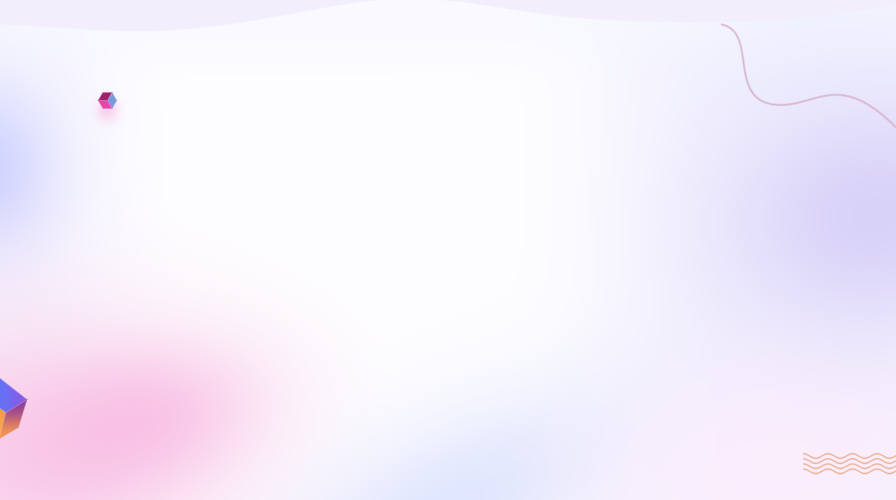
This background is drawn by a Shadertoy shader. Its source:

```glsl
const vec3 WHITE = vec3(0.992, 0.992, 1.0);
const vec3 MIST = vec3(0.955, 0.947, 0.995);
const vec3 BAND = vec3(0.950, 0.932, 0.990);
const vec3 LAVENDER = vec3(0.845, 0.815, 0.972);
const vec3 SKY = vec3(0.865, 0.895, 0.992);
const vec3 PERIWINKLE = vec3(0.800, 0.815, 0.995);
const vec3 BLUSH = vec3(0.985, 0.930, 0.990);
const vec3 ROSE = vec3(0.980, 0.810, 0.920);
const vec3 PINK = vec3(0.972, 0.735, 0.888);

float bump(float x, float centre, float width) {
    float t = (x - centre) / width;
    return exp(-t * t);
}

// Blend in a soft, rotated elliptical glow
vec3 glow(vec3 col, vec3 tint, vec2 p, vec2 centre, vec2 radii, float angle, float strength) {
    float c = cos(angle), s = sin(angle);
    vec2 d = p - centre;
    vec2 q = vec2(c * d.x + s * d.y, c * d.y - s * d.x) / radii;
    return mix(col, tint, strength * exp(-dot(q, q)));
}

float coverage(float dist, float pixel) {
    return 1.0 - smoothstep(-pixel, pixel, dist);
}

float edgeDist(vec2 p, vec2 a, vec2 b) {
    vec2 e = normalize(b - a);
    return dot(p - a, vec2(-e.y, e.x));
}

// Convex quad with clockwise corners
float quadDist(vec2 p, vec2 a, vec2 b, vec2 c, vec2 d) {
    return max(max(edgeDist(p, a, b), edgeDist(p, b, c)),
               max(edgeDist(p, c, d), edgeDist(p, d, a)));
}

float segmentDist(vec2 p, vec2 a, vec2 b) {
    vec2 ab = b - a;
    return length(p - a - ab * clamp(dot(p - a, ab) / dot(ab, ab), 0.0, 1.0));
}

vec2 bezier(vec2 a, vec2 b, vec2 c, vec2 d, float t) {
    float s = 1.0 - t;
    return s * s * s * a + 3.0 * s * s * t * b + 3.0 * s * t * t * c + t * t * t * d;
}

float bezierDist(vec2 p, vec2 a, vec2 b, vec2 c, vec2 d) {
    float dist = 10.0;
    vec2 last = a;
    for (int i = 1; i <= 20; i++) {
        vec2 next = bezier(a, b, c, d, float(i) / 20.0);
        dist = min(dist, segmentDist(p, last, next));
        last = next;
    }
    return dist;
}

vec2 polar(float degrees, float radius) {
    return radius * vec2(cos(radians(degrees)), sin(radians(degrees)));
}

// Small hexagonal gem made of three rhombic faces
vec3 gem(vec3 col, vec2 p, float radius, float pixel) {
    vec3 faces[3] = vec3[3](vec3(0.62, 0.13, 0.42), vec3(0.48, 0.60, 0.86), vec3(0.90, 0.27, 0.67));
    for (int i = 0; i < 3; i++) {
        float start = 180.0 - 120.0 * float(i);
        float d = quadDist(p, vec2(0.0), polar(start, radius),
                           polar(start - 60.0, radius), polar(start - 120.0, radius));
        col = mix(col, faces[i], coverage(d, pixel));
    }
    return col;
}

// Box entering from the left edge
vec3 box(vec3 col, vec2 p, float pixel) {
    vec2 right = vec2(0.054, 0.201), middle = vec2(0.012, 0.175), foot = vec2(-0.002, 0.122);
    vec2 back = vec2(-0.03, 0.204);
    float top = quadDist(p, vec2(-0.03, 0.267), right, middle, back);
    float side = quadDist(p, right, vec2(0.037, 0.145), foot, middle);
    float front = quadDist(p, middle, foot, vec2(-0.03, 0.14), back);
    float lift = smoothstep(0.125, 0.195, p.y);
    col = mix(col, mix(vec3(0.98, 0.66, 0.30), vec3(0.95, 0.60, 0.28), lift), coverage(front, pixel));
    col = mix(col, mix(vec3(0.96, 0.58, 0.32), vec3(0.58, 0.25, 0.58), lift), coverage(side, pixel));
    vec3 roof = mix(vec3(0.40, 0.44, 0.96), vec3(0.52, 0.36, 0.90), smoothstep(0.0, 0.05, p.x));
    return mix(col, roof, coverage(top, pixel));
}

void mainImage(out vec4 fragColor, in vec2 fragCoord) {
    float pixel = 1.0 / iResolution.y;
    vec2 p = fragCoord * pixel;

    // Pale veils around a white centre
    vec3 col = mix(WHITE, MIST, smoothstep(1.0, 1.5, p.x));
    col = mix(col, MIST, 0.7 * (1.0 - smoothstep(0.0, 0.38, p.x)));
    col = mix(col, vec3(0.972, 0.972, 1.0), 0.8 * smoothstep(0.82, 0.95, p.y));

    // Coloured glows
    col = glow(col, vec3(0.935, 0.945, 1.0), p, vec2(1.65, 0.90), vec2(0.32, 0.16), 0.0, 0.7);
    col = glow(col, SKY, p, vec2(0.92, -0.01), vec2(0.40, 0.17), 0.45, 0.95);
    col = glow(col, BLUSH, p, vec2(1.55, 0.06), vec2(0.38, 0.22), 0.1, 0.95);
    col = glow(col, LAVENDER, p, vec2(1.75, 0.57), vec2(0.31, 0.24), 0.1, 0.95);
    col = glow(col, PERIWINKLE, p, vec2(-0.04, 0.66), vec2(0.15, 0.17), 0.0, 0.95);
    col = glow(col, ROSE, p, vec2(0.05, 0.09), vec2(0.38, 0.28), 0.0, 0.9);
    col = glow(col, PINK, p, vec2(0.26, 0.15), vec2(0.25, 0.14), 0.25, 0.85);

    // Wavy upper band
    float depth = 0.045 + 0.018 * bump(p.x, 0.29, 0.23) - 0.048 * bump(p.x, 0.82, 0.26)
                - 0.036 * bump(p.x, 1.85, 0.2);
    col = mix(col, BAND, coverage(1.0 - depth - p.y, pixel));

    // Flowing thread
    vec2 dip = vec2(1.561, 0.79);
    float thread = min(bezierDist(p, vec2(1.444, 0.951), vec2(1.519, 0.935), vec2(1.449, 0.79), dip),
                       bezierDist(p, dip, vec2(1.636, 0.79), vec2(1.682, 0.86), vec2(1.797, 0.74)));
    col = mix(col, vec3(0.85, 0.71, 0.81), coverage(thread - 0.0018, pixel));

    // Stacked ripples
    float ripple = 1.0;
    for (int i = 0; i < 4; i++) {
        float height = 0.088 - 0.0102 * float(i) + 0.0045 * cos((p.x - 1.607) * 128.0);
        ripple = min(ripple, abs(p.y - height) * 0.9);
    }
    float ripples = coverage(max(ripple - 0.0012, 1.607 - p.x), pixel);
    col = mix(col, vec3(0.92, 0.66, 0.53), ripples);

    // Solid ornaments
    vec2 gemCentre = vec2(0.215, 0.799);
    col = glow(col, vec3(0.98, 0.72, 0.88), p, gemCentre - vec2(0.0, 0.02), vec2(0.022), 0.0, 0.6);
    col = gem(col, p - gemCentre, 0.0187, pixel);
    col = box(col, p, pixel);

    fragColor = vec4(col, 1.0);
}
```
